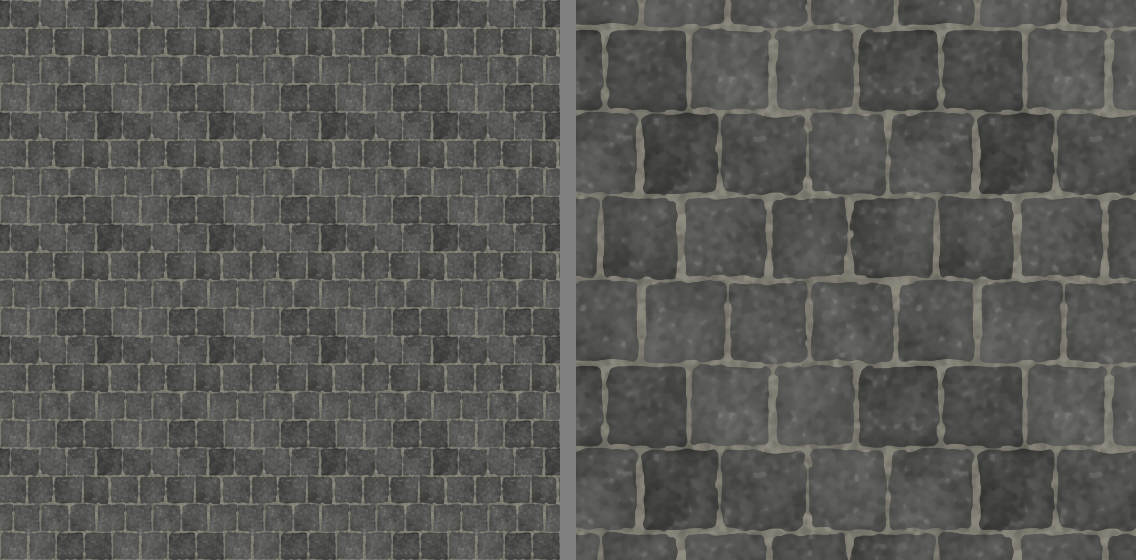
Left, the full canvas; right, a detail of the centre.
This texture is drawn by a WebGL 1 fragment shader. Its source:

```glsl
precision highp float;
// Dark grey stone setts in staggered rows with pale sandy joints, tiling seamlessly.

uniform vec2 u_resolution;

#define STONES 20.0                   // stones across and rows down
#define PERIOD 4.0                    // stones before the pattern repeats
#define JOINT vec2(0.036, 0.031)      // half joint width, in stones
#define CORNER 0.07                   // corner radius, in stones
#define EDGE_WEAR 0.055               // raggedness of the stone edges
#define MOTTLE 0.085                  // strength of the cloudy stains
#define GRAIN 0.075                   // strength of the fine grain
#define JOINT_COLOR vec3(0.485, 0.475, 0.435)
#define STONE_TINT vec3(1.0, 1.0, 0.985)

const float PI = 3.14159265;

vec3 hash3(vec2 cell) {
  vec3 h = vec3(dot(cell, vec2(127.1, 311.7)),
                dot(cell, vec2(269.5, 183.3)),
                dot(cell, vec2(419.2, 371.9)));
  return fract(sin(h) * 43758.55);
}

// Smooth cellular noise around zero, with freq cells per stone, wrapping every PERIOD.
float cellNoise(vec2 p, float freq) {
  p *= freq;
  vec2 base = floor(p);
  float total = 0.0;
  float weights = 0.0;
  for (int j = -1; j <= 1; j++) {
    for (int i = -1; i <= 1; i++) {
      vec2 cell = base + vec2(float(i), float(j));
      vec3 h = hash3(mod(cell, PERIOD * freq));
      vec2 away = cell + h.xy - p;
      float w = exp(-5.0 * dot(away, away));
      total += w * (h.z - 0.5);
      weights += w;
    }
  }
  return total / weights;
}

// Sideways shift of each of the four rows.
float rowShift(float row) {
  return row < 0.5 ? 0.40 : row < 1.5 ? 0.94 : row < 2.5 ? 0.46 : 0.01;
}

// Grey level of each stone in the repeating four by four block.
float stoneTone(float row, float column) {
  vec4 tones = row < 0.5 ? vec4(0.328, 0.345, 0.340, 0.285)
             : row < 1.5 ? vec4(0.342, 0.308, 0.292, 0.345)
             : row < 2.5 ? vec4(0.355, 0.362, 0.335, 0.355)
                         : vec4(0.365, 0.375, 0.290, 0.285);
  vec4 pick = 1.0 - step(0.5, abs(vec4(0.0, 1.0, 2.0, 3.0) - column));
  return dot(tones, pick);
}

float roundedBox(vec2 p, vec2 halfSize, float radius) {
  vec2 q = abs(p) - halfSize + radius;
  return length(max(q, 0.0)) + min(max(q.x, q.y), 0.0) - radius;
}

void main() {
  vec2 p = gl_FragCoord.xy / u_resolution * STONES;
  float pixel = STONES / min(u_resolution.x, u_resolution.y);

  // Rows count down from the top; slow sines make the courses uneven.
  vec2 grid = vec2(p.x, STONES - p.y + 0.012 * sin(1.5 * PI * p.x));
  float row = mod(floor(grid.y), PERIOD);
  grid.x += 0.025 * sin(PI * p.x + 2.1 * row) - rowShift(row);
  float column = mod(floor(grid.x), PERIOD);

  // Noise layers
  float clouds = cellNoise(p, 2.0) + 0.6 * cellNoise(p, 5.0);
  float wear = cellNoise(p, 7.0);
  float grain = cellNoise(p, 14.0);

  // Stone outline with worn edges
  float d = roundedBox(fract(grid) - 0.5, 0.5 - JOINT, CORNER);
  d += EDGE_WEAR * wear;
  float joint = smoothstep(-0.6 * pixel, 0.6 * pixel, d);

  // Stone face: stains, grain, pale specks and a darker rim
  float tone = stoneTone(row, column) + MOTTLE * clouds + GRAIN * grain;
  tone += 0.05 * smoothstep(0.36, 0.46, grain);
  tone *= 1.0 - 0.09 * smoothstep(-0.13, 0.0, d);

  // Sandy joint fill
  vec3 sand = JOINT_COLOR * (1.0 + 0.25 * grain + 0.15 * wear);

  gl_FragColor = vec4(mix(tone * STONE_TINT, sand, joint), 1.0);
}
```
